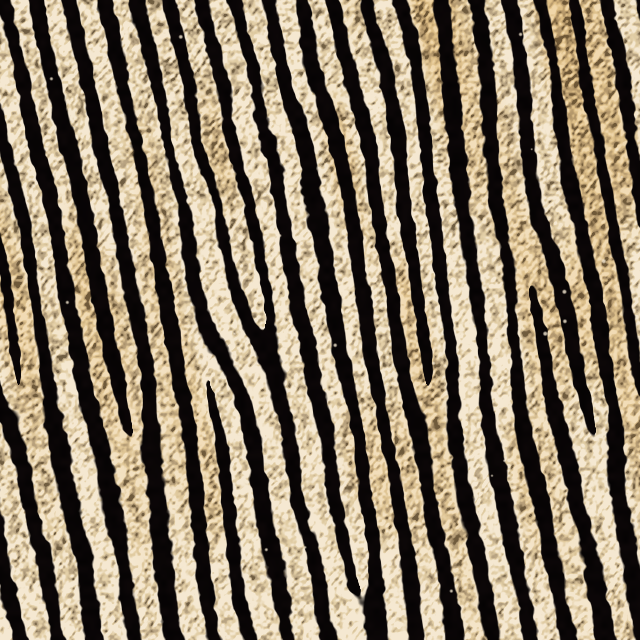
Give the GLSL for this texture, as a WebGL 2 fragment shader.

```glsl
#version 300 es
precision highp float;
// Slanted, hand-drawn looking dark stripes over pale, grainy hide.
// A linear phase makes the stripes; angular phase defects make them fork
// and end; noise roughens the edges and lays short fibres on the pale bands.

#define STRIPES 18.0      // mean number of stripes across
#define SLANT 0.205       // sideways drift per unit of height
#define PHASE 0.32        // shift of the whole stripe set
#define DARK_HALF 0.205   // half width of a dark stripe, in periods
#define FORKS 8           // number of stripe ends
#define FORK_STRETCH 0.4  // lower values give longer tapers
#define WANDER 0.5        // slow bending, in periods
#define ROUGHNESS 0.11    // edge irregularity, in periods
#define SOFTNESS 0.0018   // edge blur, in canvas units
#define FIBRE_SCALE vec2(230.0, 95.0)

uniform vec2 u_resolution;
out vec4 outColor;

const vec3 BLACK = vec3(0.035, 0.02, 0.022);
const vec3 CREAM = vec3(0.96, 0.91, 0.82);
const vec3 SAND  = vec3(0.88, 0.80, 0.64);
const vec3 TAN   = vec3(0.72, 0.64, 0.51);
const vec3 UMBER = vec3(0.44, 0.37, 0.26);

float hash(vec2 p) {
  return fract(sin(dot(p, vec2(127.1, 311.7))) * 43758.5453);
}

float noise(vec2 p) {
  vec2 cell = floor(p), f = fract(p);
  f = f * f * (3.0 - 2.0 * f);
  float low = mix(hash(cell), hash(cell + vec2(1, 0)), f.x);
  float high = mix(hash(cell + vec2(0, 1)), hash(cell + vec2(1, 1)), f.x);
  return mix(low, high, f.y);
}

vec2 rotate(vec2 p, float angle) {
  float c = cos(angle), s = sin(angle);
  return vec2(c * p.x - s * p.y, s * p.x + c * p.y);
}

// Stripe phase: whole numbers lie on the middle of the dark stripes.
float stripePhase(vec2 p) {
  float phase = (p.x + SLANT * (p.y - 1.0)) * STRIPES + PHASE;
  phase += WANDER * (noise(p * vec2(4.0, 3.0) + 7.0) - 0.5);
  phase += 0.22 * (noise(p * vec2(13.0, 9.0) + 31.0) - 0.5);
  for (int i = 0; i < FORKS; i++) {
    float k = float(i);
    vec2 core = vec2((k + 0.2 + 0.6 * hash(vec2(k, 3.0))) / float(FORKS),
                     mix(0.04, 0.6, hash(vec2(k, 8.0))));
    vec2 d = p - core;
    float turn = i % 4 == 2 ? 1.0 : -1.0;
    phase += turn * atan(d.y * FORK_STRETCH, d.x) / 6.2831853;
  }
  return phase;
}

// Signed distance to the stripe edge in canvas units, positive on pale hide.
float stripeDistance(vec2 p) {
  float fromMiddle = abs(fract(stripePhase(p) + 0.5) - 0.5);
  float halfWidth = DARK_HALF + 0.12 * (noise(p * vec2(15.0, 4.0) + 53.0) - 0.5);
  float rough = noise(p * 60.0) - 0.5 + 0.5 * (noise(p * 140.0) - 0.5);
  return (fromMiddle - halfWidth + ROUGHNESS * rough) / STRIPES;
}

// Pale hide: short slanted fibres, fine grain and slow brown patches.
vec3 hideColor(vec2 p, float edge) {
  vec2 bent = p + 0.012 * vec2(noise(p * 14.0), noise(p * 14.0 + 20.0));
  float fibre = noise(rotate(bent, 0.65) * FIBRE_SCALE);
  float grain = noise(p * 210.0 + 90.0);
  float patches = noise(vec2(p.x + SLANT * p.y, p.y) * vec2(16.0, 4.0));
  float tone = 0.58 * fibre + 0.42 * grain;
  tone += 0.20 * (patches - 0.5) + 0.09 * (p.y - 0.5);
  tone -= 0.10 * (1.0 - smoothstep(0.002, 0.008, edge));
  vec3 color = mix(CREAM, SAND, smoothstep(0.34, 0.54, tone));
  color = mix(color, TAN, smoothstep(0.52, 0.68, tone));
  color = mix(color, UMBER, smoothstep(0.68, 0.84, tone));
  // Warmer tint in the brown patches
  float warmth = smoothstep(0.45, 0.9, patches) * (0.4 + 0.6 * p.y);
  return color * mix(vec3(1.0), vec3(0.98, 0.92, 0.80), warmth);
}

// Sparse pale flecks, mostly seen against the dark stripes.
float flecks(vec2 p, float blur) {
  vec2 grid = p * 45.0, cell = floor(grid);
  vec2 center = 0.25 + 0.5 * vec2(hash(cell + 5.0), hash(cell + 17.0));
  float radius = 0.001 + 0.002 * hash(cell + 29.0);
  float d = length(fract(grid) - center) / 45.0 - radius;
  return step(0.975, hash(cell + 41.0)) * (1.0 - smoothstep(-blur, blur, d));
}

void main() {
  vec2 p = gl_FragCoord.xy / u_resolution;
  float blur = max(SOFTNESS, 0.75 / min(u_resolution.x, u_resolution.y));
  float edge = stripeDistance(p);

  vec3 dark = BLACK * (0.6 + 0.8 * noise(p * 90.0 + 11.0));
  float pale = smoothstep(-blur, blur, edge);
  vec3 color = mix(dark, hideColor(p, edge), pale);
  color = mix(color, CREAM, 0.8 * flecks(p, blur));
  outColor = vec4(color, 1.0);
}
```
